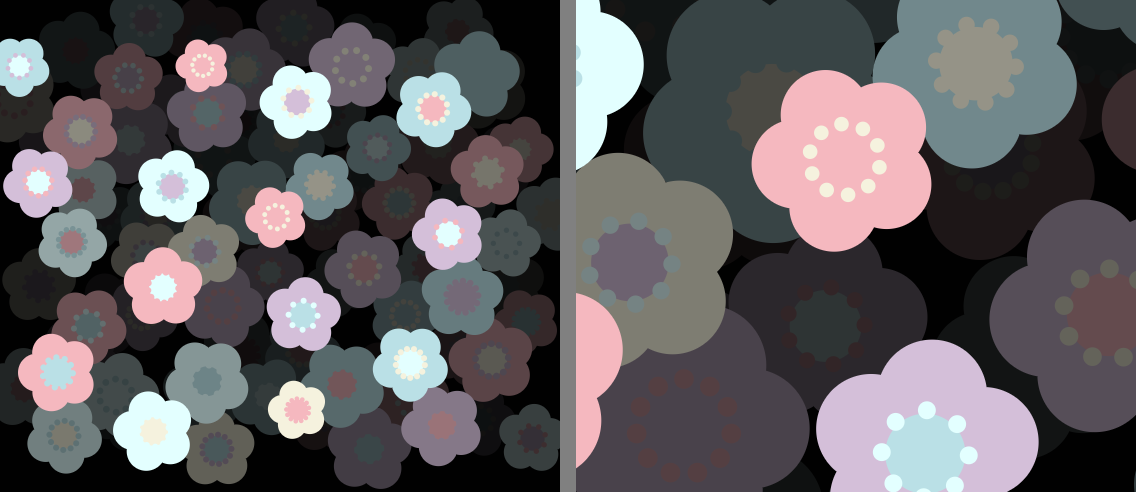
Left, the full canvas; right, a detail of the centre.
Give the GLSL for this pattern, as a Shadertoy shader.

```glsl
// Pastel five-petal blossoms scattered over black, older ones fading into the dark.
// Flowers are painted from oldest to newest; folded angles repeat petals and dots,
// and a low-discrepancy sequence spreads the flowers over the canvas.

#define FLOWERS 92
#define FRESH 14.0        // newest flowers, shown at full brightness
#define FADE_START 0.65   // brightness of the first faded flower
#define FADE_SPAN 30.0    // flowers per e-fold of fading
#define FRESH_SIZE vec2(0.052, 0.089)
#define FADED_SIZE vec2(0.067, 0.091)
#define AREA_MIN vec2(0.04, 0.09)
#define AREA_MAX vec2(0.98, 0.96)
#define JITTER 0.07

const float TAU = 6.2831853;
const vec3 BACKGROUND = vec3(0.003);

// pink, lilac, icy white, pale blue, cream
const vec3 PALETTE[5] = vec3[5](
    vec3(0.96, 0.72, 0.75),
    vec3(0.83, 0.75, 0.85),
    vec3(0.89, 1.00, 1.00),
    vec3(0.73, 0.88, 0.90),
    vec3(0.96, 0.95, 0.87));

float hash(float n, float seed) {
    return fract(sin(n * 12.9898 + seed * 78.233) * 43758.5453);
}

vec3 pickColour(float t) {
    return PALETTE[int(min(t * 5.0, 4.0))];
}

// Folds the plane into one of n equal sectors centred on the x axis
vec2 foldSectors(vec2 p, float n, float turn) {
    float sector = TAU / n;
    float angle = mod(atan(p.y, p.x) + turn, sector) - 0.5 * sector;
    return length(p) * vec2(cos(angle), sin(angle));
}

// Distance to a ring of n circles
float circleRing(vec2 p, float n, float turn, float ringRadius, float circleRadius) {
    return length(foldSectors(p, n, turn) - vec2(ringRadius, 0.0)) - circleRadius;
}

// Antialiased coverage, with the distance in canvas heights
float coverage(float dist) {
    return clamp(0.5 - dist * iResolution.y, 0.0, 1.0);
}

vec2 flowerCentre(float age) {
    vec2 spread = fract(0.5 + age * vec2(0.7548777, 0.5698403));
    vec2 jitter = vec2(hash(age, 1.0), hash(age, 2.0)) - 0.5;
    return mix(AREA_MIN, AREA_MAX, spread) + JITTER * jitter;
}

void paintFlower(inout vec3 colour, vec2 uv, float age, float aspect) {
    bool fresh = age < FRESH;
    vec2 sizeRange = fresh ? FRESH_SIZE : FADED_SIZE;
    float radius = mix(sizeRange.x, sizeRange.y, hash(age, 3.0));
    vec2 p = (uv - flowerCentre(age) * vec2(aspect, 1.0)) / radius;
    if (dot(p, p) > 1.2) return;

    float light = fresh ? 1.0 : FADE_START * exp((FRESH - age) / FADE_SPAN);
    float turn = TAU * hash(age, 4.0);
    float dotCount = 8.0 + floor(6.0 * hash(age, 5.0));

    // Cream petals are rarer than the other four colours
    vec3 petalColour = pickColour(fract(age * 0.618034) * 0.88);
    vec3 discColour = pickColour(hash(age, 6.0));
    vec3 dotColour = pickColour(hash(age, 7.0));

    // Petals, central disc, then the ring of dots on its rim
    float petals = circleRing(p, 5.0, turn, 0.52, 0.48);
    float disc = length(p) - 0.35;
    float dots = circleRing(p, dotCount, turn, 0.38, 0.078);

    colour = mix(colour, petalColour * light, coverage(petals * radius));
    colour = mix(colour, discColour * light, coverage(disc * radius));
    colour = mix(colour, dotColour * light, coverage(dots * radius));
}

void mainImage(out vec4 fragColor, in vec2 fragCoord) {
    vec2 uv = fragCoord / iResolution.y;
    float aspect = iResolution.x / iResolution.y;

    vec3 colour = BACKGROUND;
    for (int i = FLOWERS - 1; i >= 0; i--) {
        paintFlower(colour, uv, float(i), aspect);
    }
    fragColor = vec4(colour, 1.0);
}
```
